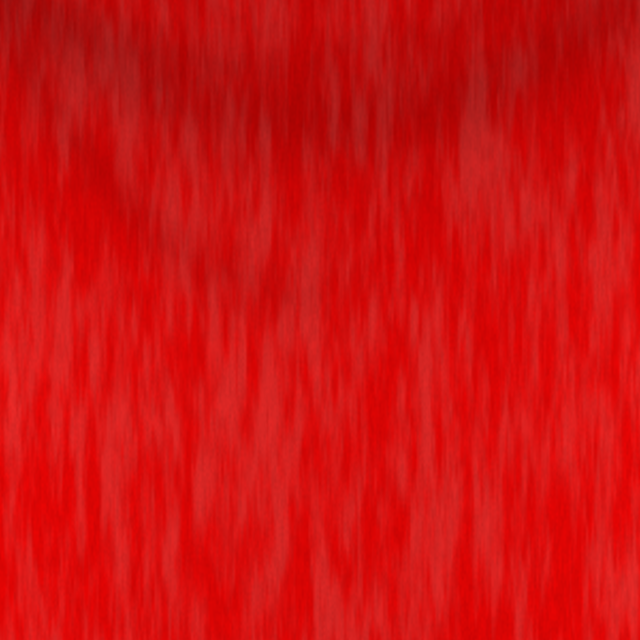
Write a Shadertoy shader that draws this texture.

```glsl
// Red brushed cloth with soft hanging folds.
// Layers of vertically stretched noise blend a deep red with a washed red;
// broad light and curved fold shadows then shade the cloth.

#define DEEP_RED vec3(0.845, 0.018, 0.016)
#define WASHED_RED vec3(0.845, 0.148, 0.140)
#define WASH_LOW 0.31
#define WASH_HIGH 0.75
#define TOP_LIGHT 0.89
#define BOTTOM_LIGHT 0.99
#define EDGE_LIGHT 0.05
#define FOLD_DEPTH 0.10
#define GRAIN_DEPTH 0.13

float hash(vec2 p) {
    return fract(sin(dot(p, vec2(127.1, 311.7))) * 43758.5453);
}

// Smooth random values along one column, shifted so that rows never line up.
float columnNoise(float column, float y) {
    y += 17.0 * hash(vec2(column, 3.7));
    float row = floor(y);
    float t = smoothstep(0.0, 1.0, y - row);
    return mix(hash(vec2(column, row)), hash(vec2(column, row + 1.0)), t);
}

// Blend neighbouring columns into vertical streaks.
float streaks(vec2 p) {
    float column = floor(p.x);
    float t = smoothstep(0.0, 1.0, p.x - column);
    return mix(columnNoise(column, p.y), columnNoise(column + 1.0, p.y), t);
}

// Share of washed colour, from wide patches down to thin fibres.
float washAmount(vec2 uv) {
    float tone = 0.25 * streaks(uv * vec2(15.0, 4.0));
    tone += 0.35 * streaks(uv * vec2(48.0, 9.0) + 31.0);
    tone += 0.25 * streaks(uv * vec2(105.0, 15.0) + 67.0);
    tone += 0.15 * streaks(uv * vec2(230.0, 30.0) + 113.0);
    return smoothstep(WASH_LOW, WASH_HIGH, tone);
}

// Soft band along a hanging parabola with its lowest point at 'bottom'.
float fold(vec2 uv, vec2 bottom, float curve, float width) {
    float dx = uv.x - bottom.x;
    float d = (uv.y - bottom.y - curve * dx * dx) / width;
    return exp(-d * d);
}

float clothLight(vec2 uv) {
    float light = mix(BOTTOM_LIGHT, TOP_LIGHT, smoothstep(0.35, 0.95, uv.y));
    float side = abs(uv.x - 0.5) * 2.0;
    light += EDGE_LIGHT * side * side * (1.0 - smoothstep(0.6, 0.95, uv.y));

    // One long fold on the left, and two that sag across the top.
    float leftFold = fold(uv, vec2(0.47, 0.54), 1.9, 0.05);
    leftFold *= 1.0 - smoothstep(0.38, 0.64, uv.x);
    float wideFold = fold(uv, vec2(0.50, 0.81), 0.85, 0.075);
    float upperFold = fold(uv, vec2(0.42, 0.90), 0.7, 0.035);
    return light - FOLD_DEPTH * (0.65 * leftFold + wideFold + 0.35 * upperFold);
}

void mainImage(out vec4 fragColor, in vec2 fragCoord) {
    vec2 uv = fragCoord / iResolution.xy;

    vec3 color = mix(DEEP_RED, WASHED_RED, washAmount(uv));
    color *= clothLight(uv);

    // Fine fibres and short grain.
    float grain = 0.6 * streaks(uv * vec2(256.0, 45.0) + 211.0);
    grain += 0.4 * streaks(uv * vec2(300.0, 190.0) + 307.0);
    color *= 1.0 + GRAIN_DEPTH * (grain - 0.5);

    fragColor = vec4(clamp(color, 0.0, 1.0), 1.0);
}
```
